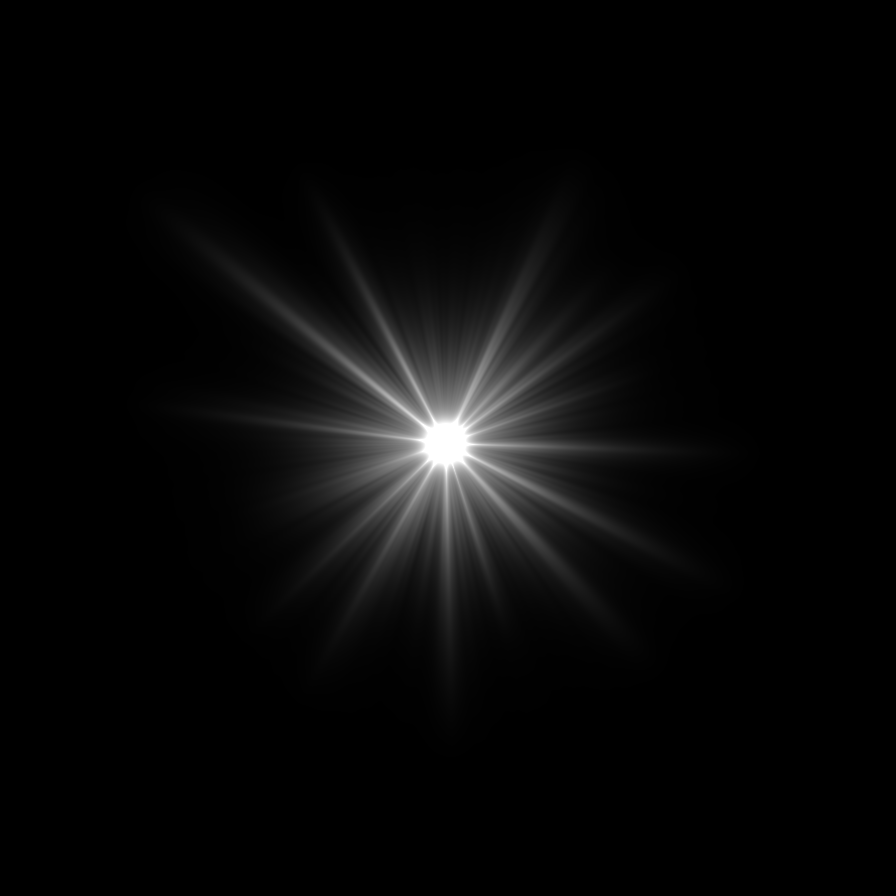
This background is drawn by a Shadertoy shader. Its source:

```glsl
// A white starburst on black: a hot core, a soft round halo and uneven rays.
// Each ray is a Gaussian in angle that fades with radius; gradient noise
// sampled on the unit circle of directions adds the fine streaks.

// Rays as (angle in degrees, half width in degrees, reach)
const int RAY_COUNT = 15;
const vec3 RAYS[RAY_COUNT] = vec3[](
    vec3(140.5, 6.0, 0.46), vec3(117.5, 4.5, 0.36), vec3(64.0, 8.0, 0.37),
    vec3(36.0, 6.0, 0.34), vec3(47.0, 5.0, 0.29), vec3(-2.0, 4.0, 0.36),
    vec3(-27.0, 5.5, 0.38), vec3(-47.0, 7.0, 0.36), vec3(-72.0, 2.5, 0.24),
    vec3(-88.8, 5.0, 0.36), vec3(-119.0, 5.5, 0.34), vec3(-136.0, 5.0, 0.32),
    vec3(-161.0, 7.0, 0.26), vec3(172.5, 5.0, 0.37), vec3(19.0, 5.0, 0.26));

vec2 gradientAt(vec2 cell) {
    float h = fract(sin(dot(cell, vec2(127.1, 311.7))) * 4375.85);
    return vec2(cos(6.2832 * h), sin(6.2832 * h));
}

float gradientNoise(vec2 p) {
    vec2 i = floor(p), f = fract(p);
    vec2 u = f * f * f * (f * (f * 6.0 - 15.0) + 10.0);
    vec2 e = vec2(0.0, 1.0);
    return mix(mix(dot(gradientAt(i), f),
                   dot(gradientAt(i + e.yx), f - e.yx), u.x),
               mix(dot(gradientAt(i + e.xy), f - e.xy),
                   dot(gradientAt(i + e.yy), f - e.yy), u.x), u.y);
}

// Sum of all rays; longer ones are also brighter
float rayLight(float angle, float radius) {
    float light = 0.0;
    for (int i = 0; i < RAY_COUNT; i++) {
        vec3 ray = RAYS[i];
        float offset = mod(angle - ray.x + 180.0, 360.0) - 180.0;
        float d = offset / ray.y;
        float profile = 0.65 * exp(-d * d) + 0.35 * exp(-9.0 * d * d);
        float fade = pow(max(1.0 - radius / ray.z, 0.0), 1.5);
        light += 0.85 * ray.z * profile * fade;
    }
    return light;
}

void mainImage(out vec4 fragColor, in vec2 fragCoord) {
    vec2 p = (fragCoord - 0.5 * iResolution.xy) / min(iResolution.x, iResolution.y);
    p -= vec2(-0.0025, 0.005);
    float radius = length(p);
    vec2 direction = p / max(radius, 1e-5);
    float angle = degrees(atan(p.y, p.x));

    // Fine streaks, constant along each direction and calm near the core
    float streaks = gradientNoise(direction * 9.0 + 3.7)
                  + 0.6 * gradientNoise(direction * 23.0 + 8.2);
    streaks *= smoothstep(0.02, 0.12, radius);

    float halo = 0.68 * exp(-pow(radius / 0.095, 1.5));
    float core = 1.1 * exp(-pow(radius / 0.022, 2.0));
    float light = (halo + rayLight(angle, radius)) * (1.0 + 0.4 * streaks) + core;

    fragColor = vec4(vec3(clamp(light, 0.0, 1.0)), 1.0);
}
```
